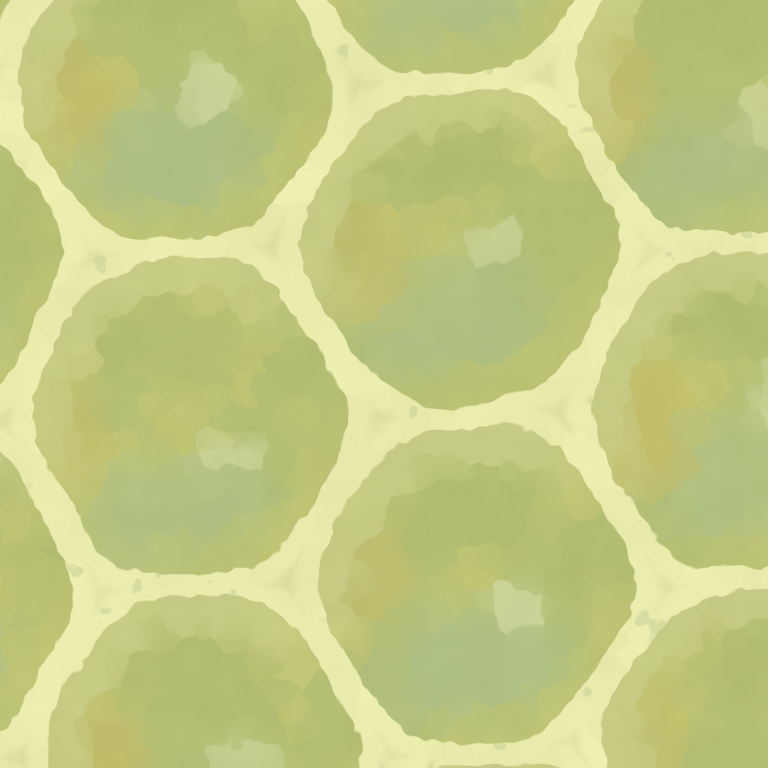
A Shadertoy shader for this pattern:

```glsl
// Watercolour honeycomb: pale cream walls around rounded, slightly tilted green cells.
// Cells sit on a skewed lattice; each is a smooth maximum of three slab distances.
// The washes are sampled at soft, jittered dab centres, which gives flat painted patches.

#define STEP_UP vec2(-0.018, 0.436)      // lattice step to the cell above
#define STEP_SIDE vec2(0.371, -0.2135)   // lattice step to the lower right cell
#define ORIGIN vec2(0.599, 0.678)        // centre of one cell
#define WALL_INSET vec2(0.012, 0.0175)   // half width of level and slanted walls
#define ROUNDING 0.025
#define DAB_DENSITY 34.0
#define OLIVE vec3(0.705, 0.748, 0.455)
#define GOLD vec3(0.755, 0.772, 0.45)
#define OCHRE vec3(0.765, 0.735, 0.405)
#define TEAL vec3(0.675, 0.75, 0.53)
#define GLINT vec3(0.805, 0.835, 0.61)
#define WALL vec3(0.915, 0.925, 0.675)

vec2 hash22(vec2 p) {
    vec3 h = fract(vec3(p.xyx) * vec3(0.1031, 0.1030, 0.0973));
    h += dot(h, h.yzx + 33.33);
    return fract((h.xx + h.yz) * h.zy);
}

float noise(vec2 p) {
    vec2 i = floor(p), f = fract(p);
    f = f * f * (3.0 - 2.0 * f);
    return mix(mix(hash22(i).x, hash22(i + vec2(1, 0)).x, f.x),
               mix(hash22(i + vec2(0, 1)).x, hash22(i + vec2(1, 1)).x, f.x), f.y);
}

float fbm(vec2 p) {
    return 0.57 * noise(p) + 0.29 * noise(p * 2.1 + 7.3) + 0.14 * noise(p * 4.3 + 3.1);
}

vec2 warp(vec2 p, float frequency) {
    return vec2(fbm(p * frequency), fbm(p * frequency + 41.7)) - 0.5;
}

// Offset from the nearest cell centre, with the lattice index of that cell.
vec2 nearestCell(vec2 p, out vec2 id) {
    mat2 lattice = mat2(STEP_SIDE, STEP_UP);
    vec2 base = floor(inverse(lattice) * (p - ORIGIN) + 0.5);
    vec2 best = vec2(9.0);
    for (int y = -1; y <= 1; y++)
    for (int x = -1; x <= 1; x++) {
        vec2 candidate = base + vec2(x, y);
        vec2 q = p - ORIGIN - lattice * candidate;
        if (dot(q, q) < dot(best, best)) { best = q; id = candidate; }
    }
    return best;
}

float slab(vec2 q, vec2 stepVec, float inset) {
    float len = length(stepVec);
    return abs(dot(q, stepVec)) / len - 0.5 * len + inset;
}

// Negative inside the cell, positive in the wall.
float cellDistance(vec2 q) {
    vec3 d = vec3(slab(q, STEP_UP, WALL_INSET.x), slab(q, STEP_SIDE, WALL_INSET.y),
                  slab(q, STEP_SIDE + STEP_UP, WALL_INSET.y));
    return ROUNDING * log(dot(exp(d / ROUNDING), vec3(1.0)));
}

// Softly quantised position: nearly constant across each brush dab.
vec2 dabCentre(vec2 p) {
    vec2 g = p * DAB_DENSITY, cell = floor(g), sum = vec2(0.0);
    float total = 0.0;
    for (int y = -1; y <= 1; y++)
    for (int x = -1; x <= 1; x++) {
        vec2 c = cell + vec2(x, y);
        c += hash22(c + 19.0);
        float weight = exp(-14.0 * dot(g - c, g - c)) + 1e-9;
        sum += c * weight;
        total += weight;
    }
    return sum / (total * DAB_DENSITY);
}

float blob(vec2 q, vec2 centre, vec2 radius) {
    return 1.0 - smoothstep(0.45, 1.25, length((q - centre) / radius));
}

vec3 cellWash(vec2 q, vec2 p, vec2 id) {
    vec2 r = hash22(id + 57.0) - 0.5, s = hash22(id + 83.0);
    float d = cellDistance(q);
    vec3 col = mix(OLIVE, GOLD, smoothstep(0.42, 0.62, fbm(p * 8.0)));
    col = mix(col, OLIVE - 0.012, 0.8 * blob(q, vec2(-0.01, 0.11) + 0.04 * r, vec2(0.12, 0.07)));
    col = mix(col, OLIVE - 0.012, 0.6 * blob(q, vec2(0.17, 0.02), vec2(0.06, 0.11)));
    col = mix(col, TEAL, (0.65 + 0.3 * s.x) * blob(q, vec2(0.0, -0.11) + 0.05 * r, vec2(0.14, 0.1)));
    col = mix(col, OCHRE, (0.5 + 0.4 * s.y) * blob(q, vec2(-0.145, -0.01) + 0.04 * r.yx, vec2(0.075, 0.09)));
    // Light wash along the upper left rim, a thinner golden one at the lower right
    float facing = dot(q, vec2(-0.6, 0.8)) / (length(q) + 0.001);
    float rim = smoothstep(-0.06, -0.025, d);
    col = mix(col, vec3(0.785, 0.805, 0.53), 0.85 * rim * smoothstep(-0.1, 0.6, facing));
    col = mix(col, GOLD, 0.6 * rim * smoothstep(0.3, 0.9, -facing));
    // Glint with its own place, shape and strength in every cell
    vec2 place = vec2(0.052, -0.018) + r * vec2(0.02, 0.07);
    return mix(col, GLINT, (0.65 + 0.35 * s.x) * blob(q, place, vec2(0.044, 0.034 + 0.022 * s.y)));
}

void mainImage(out vec4 fragColor, in vec2 fragCoord) {
    vec2 p = fragCoord / iResolution.y, id;
    float aa = 1.0 / iResolution.y;
    vec2 q = nearestCell(p + 0.024 * warp(p, 11.0), id);
    float d = cellDistance(q) + 0.006 * (noise(p * 85.0) - 0.5);

    vec2 shift = dabCentre(p + 0.035 * warp(p, 24.0)) - p;
    vec3 wash = cellWash(q + 0.85 * shift, p + shift, id);
    wash += 0.025 * (fbm(p * 28.0) - 0.5);

    // Walls: uneven cream, duller at the junctions, with a few worn flecks
    vec3 wall = WALL + 0.06 * (fbm((p + shift) * 13.0) - 0.5);
    wall -= vec3(0.04, 0.045, 0.04) * smoothstep(0.018, 0.035, d);
    wall = mix(wall, GLINT, 0.7 * smoothstep(0.74, 0.82, fbm(p * 30.0 + 5.0)));

    fragColor = vec4(mix(wash, wall, smoothstep(-aa, aa, d)), 1.0);
}
```
